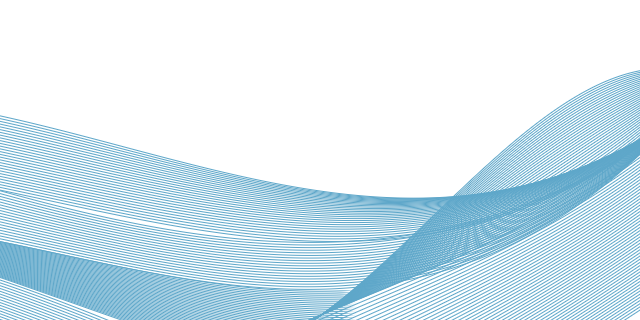
Reproduce this background procedurally as a Shadertoy shader.

```glsl
#define LINE_COLOR vec3(0.37, 0.655, 0.79)
#define PAPER_COLOR vec3(1.0)
#define LINE_HALF_WIDTH 0.0016
#define WIDTH 2.0
#define FAN_START 0.885
#define LEFT_END 1.12
#define END_FADE 0.06

// Cubic Bernstein weights and their derivatives
vec4 bernstein(float u) {
    float v = 1.0 - u;
    return vec4(v * v * v, 3.0 * u * v * v, 3.0 * u * u * v, u * u * u);
}

vec4 bernsteinSlope(float u) {
    float v = 1.0 - u;
    return 3.0 * vec4(-v * v, v * v - 2.0 * u * v, 2.0 * u * v - u * u, u * u);
}

// Box-filtered coverage of a stroke, also valid below one pixel
float strokeCoverage(float dist, float pixel) {
    float overlap = LINE_HALF_WIDTH + 0.5 * pixel - dist;
    return clamp(overlap, 0.0, min(pixel, 2.0 * LINE_HALF_WIDTH)) / pixel;
}

// Paper left uncovered by lines blended between two height curves;
// bulge bunches the lines towards the first curve
float ribbon(vec2 p, vec2 span, vec4 first, vec4 last, vec4 bulge, int count, float pixel) {
    if (p.x < span.x || p.x > span.y) return 1.0;
    float spanLength = span.y - span.x;
    float u = (p.x - span.x) / spanLength;
    vec4 weights = bernstein(u);
    vec4 slopes = bernsteinSlope(u) / spanLength;
    float clear = 1.0;
    for (int i = 0; i < count; i++) {
        float t = float(i) / float(count - 1);
        vec4 heights = mix(first, last, t) + bulge * t * (1.0 - t);
        float slope = dot(slopes, heights);
        float dist = abs(p.y - dot(weights, heights)) * inversesqrt(1.0 + slope * slope);
        clear *= 1.0 - strokeCoverage(dist, pixel);
    }
    return clear;
}

void mainImage(out vec4 fragColor, in vec2 fragCoord) {
    float pixel = 1.0 / iResolution.y;
    vec2 p = fragCoord * pixel;
    vec2 whole = vec2(0.0, WIDTH);
    vec2 left = vec2(0.0, LEFT_END);
    vec2 right = vec2(FAN_START, WIDTH);
    vec4 even = vec4(0.0);

    // Long sweep, parted by a thin sliver of paper
    float clear = ribbon(p, whole, vec4(0.638, 0.492, 0.182, 0.565),
                         vec4(0.406, 0.266, 0.073, 0.544), vec4(0.0, 0.0, 0.18, 0.0), 28, pixel);
    clear *= ribbon(p, whole, vec4(0.404, 0.219, 0.112, 0.544),
                    vec4(0.245, 0.109, -0.107, 0.518), even, 19, pixel);

    // Dense lower left band and the looser lines beneath it
    float band = ribbon(p, left, vec4(0.245, 0.169, 0.068, 0.094),
                        vec4(0.133, 0.005, -0.148, -0.177), even, 42, pixel);
    clear *= mix(band, 1.0, smoothstep(LEFT_END - END_FADE, LEFT_END, p.x));
    clear *= ribbon(p, left, vec4(0.125, 0.0, -0.177, -0.354),
                    vec4(-0.042, -0.185, -0.354, -0.458), even, 20, pixel);

    // Rising fan and the slanted field below it
    clear *= ribbon(p, right, vec4(-0.062, 0.146, 0.708, 0.779),
                    vec4(-0.036, 0.133, 0.234, 0.552), vec4(0.0, 0.0, 0.0, 0.06), 34, pixel);
    clear *= ribbon(p, right, vec4(-0.036, 0.133, 0.245, 0.518),
                    vec4(-0.719, -0.458, -0.211, 0.031), even, 50, pixel);

    fragColor = vec4(mix(LINE_COLOR, PAPER_COLOR, clear), 1.0);
}
```
